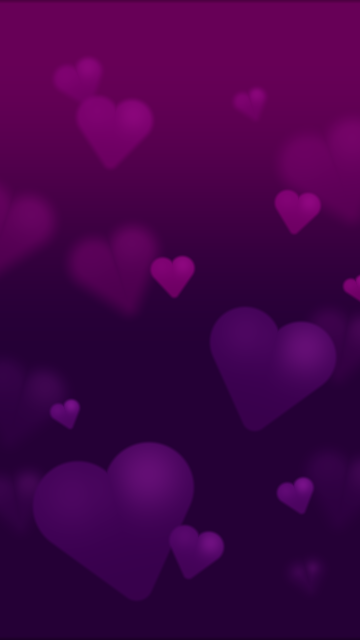
Write a Shadertoy shader that draws this background.

```glsl
// Soft glossy hearts drifting over a magenta to deep violet gradient.

#define SKY_TOP      vec3(0.405, 0.000, 0.340)
#define SKY_BOTTOM   vec3(0.146, 0.000, 0.212)
#define PINK_TINT    vec3(0.480, 0.000, 0.430)
#define VIOLET_TINT  vec3(0.240, 0.004, 0.325)
#define SMALL_BOOST  vec3(0.090, 0.015, 0.090)
#define GLOSS        vec3(0.160, 0.055, 0.140)
#define HAZE_BLUR    0.030
#define NEAR_BLUR    0.006
#define EDGE_SHADE   0.75

// Each heart: centre x, centre y, half width, clockwise tilt (canvas widths).
const vec4 HAZY[8] = vec4[8](
    vec4(0.329, 1.021, 0.125, -0.31), vec4(0.005, 1.134, 0.134, 0.31),
    vec4(0.938, 1.296, 0.148, -0.35), vec4(0.051, 0.655, 0.125, 0.26),
    vec4(0.954, 0.417, 0.111, 0.17),  vec4(0.854, 0.176, 0.044, -0.26),
    vec4(0.046, 0.384, 0.088, -0.17), vec4(0.954, 0.817, 0.104, 0.17));

const vec4 NEAR[11] = vec4[11](
    vec4(0.742, 0.745, 0.178, 0.26),  vec4(0.336, 0.319, 0.227, -0.26),
    vec4(0.539, 0.241, 0.077, 0.26),  vec4(0.481, 1.009, 0.061, -0.07),
    vec4(0.824, 1.188, 0.064, 0.14),  vec4(0.699, 1.486, 0.046, -0.31),
    vec4(0.225, 1.546, 0.069, -0.35), vec4(0.185, 0.625, 0.042, -0.31),
    vec4(0.826, 0.398, 0.052, -0.31), vec4(0.995, 0.975, 0.038, -0.31),
    vec4(0.315, 1.410, 0.106, 0.10));

// Distance to a tapered capsule from a (radius ra) to b (radius rb).
float taperedCapsule(vec2 p, vec2 a, float ra, vec2 b, float rb)
{
    float len = length(b - a);
    vec2 axis = (b - a) / len;
    p -= a;
    p = vec2(abs(p.x * axis.y - p.y * axis.x), dot(p, axis));
    float slope = (ra - rb) / len;
    float side = sqrt(1.0 - slope * slope);
    float k = dot(p, vec2(-slope, side));
    if (k < 0.0) return length(p) - ra;
    if (k > side * len) return length(p - vec2(0.0, len)) - rb;
    return dot(p, vec2(side, slope)) - ra;
}

// A mirrored capsule makes two round lobes and a rounded tip.
float heartDistance(vec2 p)
{
    p.x = abs(p.x);
    return taperedCapsule(p, vec2(0.0, -0.75), 0.2, vec2(0.45, 0.36), 0.55);
}

// Highlights on the upper lobes, brighter on the right one.
float lobeGloss(vec2 p)
{
    vec2 q = vec2(abs(p.x), p.y) - vec2(0.48, 0.52);
    return exp(-dot(q, q) * 5.0) * mix(0.4, 1.0, smoothstep(-0.3, 0.3, p.x));
}

vec3 paintHeart(vec3 under, vec2 p, vec4 heart, float blur, float opacity)
{
    float c = cos(heart.w), s = sin(heart.w);
    vec2 q = mat2(c, s, -s, c) * (p - heart.xy) / heart.z;
    blur = max(blur, 1.0 / iResolution.x);
    float cover = 1.0 - smoothstep(-blur, blur, heartDistance(q) * heart.z);

    float pink = smoothstep(0.72, 1.02, heart.y);
    float small = 1.0 - smoothstep(0.04, 0.12, heart.z);
    vec3 tint = mix(VIOLET_TINT + SMALL_BOOST * small, PINK_TINT, pink);
    tint += GLOSS * lobeGloss(q) * mix(1.0, 0.55, pink);
    tint *= mix(0.93, 1.02, smoothstep(-0.9, 0.4, q.y));
    return mix(under, tint, cover * opacity);
}

void mainImage(out vec4 fragColor, in vec2 fragCoord)
{
    vec2 p = fragCoord / iResolution.x;
    float top = iResolution.y / iResolution.x;
    vec3 color = mix(SKY_BOTTOM, SKY_TOP, smoothstep(0.80, 1.65, p.y));

    // Hazy hearts far behind
    for (int i = 0; i < 8; i++) {
        vec4 h = HAZY[i];
        float opacity = mix(0.38, 0.46, smoothstep(0.72, 1.02, h.y));
        color = paintHeart(color, p, h, HAZE_BLUR, opacity);
    }

    // Clearer hearts in front, softer toward the top
    for (int i = 0; i < 11; i++) {
        vec4 h = NEAR[i];
        float lift = smoothstep(1.2, 1.5, h.y);
        color = paintHeart(color, p, h, NEAR_BLUR * (1.0 + lift), mix(0.93, 0.78, lift));
    }

    // Thin shade along the top and bottom edges
    float rim = smoothstep(0.0, 0.012, min(p.y, top - p.y));
    fragColor = vec4(color * mix(EDGE_SHADE, 1.0, rim), 1.0);
}
```
